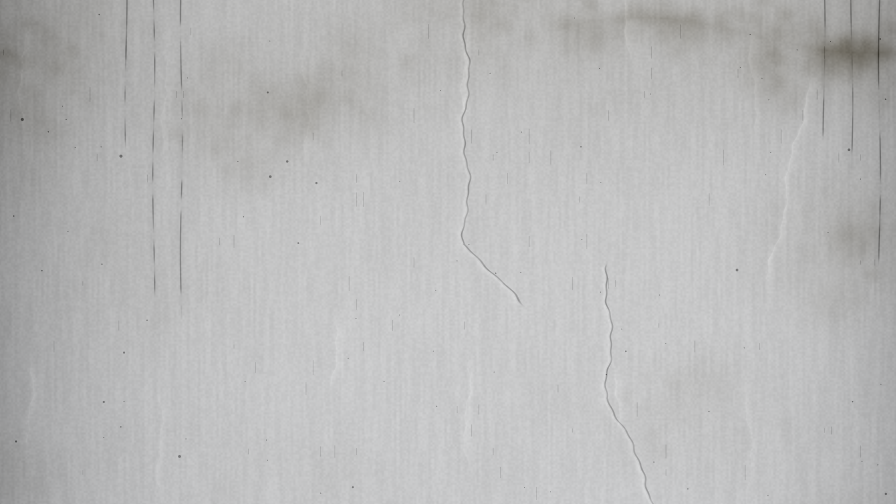
This texture is drawn by a Shadertoy shader. Its source:

```glsl
const vec3 PLASTER = vec3(0.792, 0.792, 0.790);
const vec3 COOL_TINT = vec3(-0.003, 0.0, 0.007);
const vec3 STAIN_LOSS = vec3(0.94, 1.0, 1.14);
const float LEFT_SHADE = 0.20;
const float RIGHT_SHADE = 0.13;
const float TOP_SHADE = 0.045;
const float STAIN_DEPTH = 0.085;
const float TIDE_DEPTH = 0.10;
const float GRAIN_DEPTH = 0.034;
const float BRUSH_DEPTH = 0.030;
const float RIDGE_LIGHT = 0.055;
const float CRACK_DEPTH = 0.24;
const float DRIP_DEPTH = 0.20;
const float SPECK_DEPTH = 0.28;
const int RIDGES = 12;
const int DRIPS = 6;

float hash(vec2 p) {
    vec3 q = fract(p.xyx * 0.1031);
    q += dot(q, q.yzx + 33.33);
    return fract((q.x + q.y) * q.z);
}

float valueNoise(vec2 p) {
    vec2 c = floor(p), f = fract(p);
    f = f * f * (3.0 - 2.0 * f);
    vec2 e = vec2(0.0, 1.0);
    return mix(mix(hash(c), hash(c + e.yx), f.x),
               mix(hash(c + e), hash(c + e.yy), f.x), f.y);
}

// Cellular noise: overlapping soft blobs, few of them strong
float blobs(vec2 p) {
    vec2 c = floor(p);
    float sum = 0.0;
    for (int j = -1; j <= 1; j++)
    for (int i = -1; i <= 1; i++) {
        vec2 cell = c + vec2(i, j);
        vec2 d = p - cell - vec2(hash(cell + 7.1), hash(cell + 19.7));
        float fall = max(0.0, 1.0 - dot(d, d));
        sum += pow(hash(cell + 41.3), 3.0) * fall * fall;
    }
    return sum;
}

float coverage(float dist, float halfWidth) {
    return clamp((halfWidth - dist) * iResolution.y + 0.5, 0.0, 1.0);
}

float span(float y, float bottom, float top, float taper) {
    return smoothstep(bottom, bottom + taper, y) * smoothstep(top, top - taper, y);
}

float jag(float y, float seed) {
    return 0.006 * sin(y * 29.0 + seed) + 0.0022 * sin(y * 83.0 + seed * 2.0)
         + 0.0012 * sin(y * 190.0 + seed * 5.0);
}

// Raised flake: bright lip on the left, fading to the right
float ridge(vec2 p, float x, float bottom, float top, float lean, float seed) {
    float d = p.x - x - lean * (p.y - bottom) - jag(p.y, seed);
    float lip = d > 0.0 ? exp(-d / 0.009) : exp(d / 0.002);
    return lip * span(p.y, bottom, top, 0.07);
}

// Dark hairline that runs down and turns right below the kink
float crack(vec2 p, float x, float bottom, float top, float kink, float slope) {
    float path = x + slope * max(0.0, kink - p.y) + jag(p.y, x * 9.0);
    float tilt = p.y < kink ? inversesqrt(1.0 + slope * slope) : 1.0;
    float d = (p.x - path) * tilt;
    float broken = 0.35 + 0.65 * valueNoise(vec2(x * 50.0, p.y * 45.0));
    float pale = 0.2 * exp(-abs(d + 0.005) / 0.004);
    return (coverage(abs(d), 0.0015) * broken - pale) * span(p.y, bottom, top, 0.015);
}

void mainImage(out vec4 fragColor, in vec2 fragCoord) {
    vec2 p = fragCoord / iResolution.y;
    float aspect = iResolution.x / iResolution.y;

    // Uneven light
    float shade = LEFT_SHADE * exp(-p.x / 0.21)
                + RIGHT_SHADE * exp((p.x - aspect) / 0.15)
                + TOP_SHADE * smoothstep(0.35, 1.0, p.y);
    vec3 color = PLASTER - shade + COOL_TINT * (1.0 - p.y);

    // Damp stains and a tide mark
    vec2 warp = 0.02 * vec2(sin(p.y * 23.0 + p.x * 7.0), sin(p.x * 19.0 - p.y * 11.0));
    float mottle = 0.45 + 0.9 * blobs(p * 13.0 + warp) + 0.5 * blobs(p * 37.0);
    float stain = blobs((p + warp) * vec2(3.4, 5.2) + 3.0) * mix(0.5, 1.4, p.y);
    float tideY = 0.93 + 0.035 * cos((p.x - 1.27) * 7.0);
    float tide = exp(-abs(p.y - tideY) / 0.032) * smoothstep(1.0, 1.28, p.x);
    color -= STAIN_LOSS * mottle * (STAIN_DEPTH * stain + TIDE_DEPTH * tide);

    // Brushed grain
    float grain = valueNoise(p * 250.0) - 0.5;
    float brush = valueNoise(p * vec2(190.0, 14.0)) - 0.5;
    color += GRAIN_DEPTH * grain + BRUSH_DEPTH * brush;

    // Flaking ridges in an upper and a lower row
    float flakes = ridge(p, 1.52, 0.42, 0.88, 0.2, 4.0);
    for (int i = 0; i < RIDGES; i++) {
        float id = float(i), h = hash(vec2(id, 5.0));
        float x = 0.03 + 0.29 * floor(id * 0.5) + 0.06 * h;
        float middle = mod(id, 2.0) < 0.5 ? 0.78 + 0.2 * h : 0.06 + 0.28 * h;
        float reach = 0.08 + 0.09 * hash(vec2(id, 9.0));
        flakes += ridge(p, x, middle - reach, middle + reach, 0.06 * (h - 0.5), id) * (0.5 + 0.5 * h);
    }
    color += RIDGE_LIGHT * flakes;

    // Long cracks
    color -= CRACK_DEPTH * (crack(p, 0.925, 0.39, 1.05, 0.515, 0.9)
                          + crack(p, 1.208, -0.05, 0.48, 0.21, 0.45));

    // Dirty drips near both sides
    for (int i = 0; i < DRIPS; i++) {
        float id = float(i), h = hash(vec2(id, 23.0));
        float x = (mod(id, 2.0) < 0.5 ? 0.25 : 1.635) + 0.055 * floor(id * 0.5);
        float d = abs(p.x - x - 0.002 * sin(p.y * 14.0 + id));
        float patchy = smoothstep(0.15, 0.8, valueNoise(vec2(id * 9.0, p.y * 32.0)));
        float run = span(p.y, 0.25 + 0.5 * h, 1.1, 0.04);
        color -= DRIP_DEPTH * run * (patchy * coverage(d, 0.0013) + 0.15 * exp(-d / 0.006));
    }

    // Pits and short scratches
    vec2 cell = floor(p * 18.0);
    vec2 pit = (cell + 0.2 + 0.6 * vec2(hash(cell + 2.0), hash(cell + 8.0))) / 18.0;
    float size = 0.0008 + 0.0022 * pow(hash(cell + 31.0), 4.0);
    float specks = step(0.84, hash(cell + 13.0)) * coverage(length(p - pit), size);
    vec2 q = p * vec2(70.0, 24.0), slot = floor(q);
    vec2 o = abs(fract(q) - 0.5) / vec2(70.0, 24.0);
    float dash = coverage(o.x, 0.0008) * coverage(o.y, 0.004 + 0.012 * hash(slot + 3.0));
    specks += 0.35 * dash * step(0.965, hash(slot + 17.0));
    color -= SPECK_DEPTH * specks;

    fragColor = vec4(clamp(color, 0.0, 1.0), 1.0);
}
```
